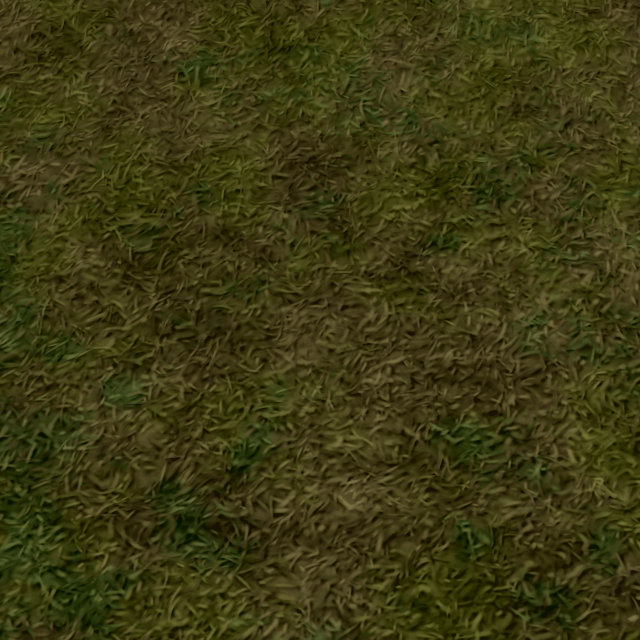
This texture is drawn by a WebGL 2 fragment shader. Its source:

```glsl
#version 300 es
precision highp float;
// Dim, worn lawn seen at a slant: layers of short curved blades with soft shadows
// are laid over dark thatch and bent by a slow warp. The blades carry tone and
// hue; noise then adds dark pockets and tints of brown, olive and green.

#define LAYERS 10
#define BLADE_CELLS 37.0
#define BLADE_WIDTH 0.125
#define LEAN 0.48
#define LEAN_SPREAD 1.6
#define PERSPECTIVE 0.38
#define WARP 0.012
#define EXPOSURE 0.13
#define TONE_RANGE vec3(0.125, 0.122, 0.098)
#define BROWN vec3(0.270, 0.235, 0.104)
#define OLIVE vec3(0.258, 0.260, 0.062)
#define GREEN vec3(0.182, 0.236, 0.070)

uniform vec2 u_resolution;
out vec4 fragColor;

float hash(vec2 p) {
    vec3 q = fract(vec3(p.xyx) * 0.1031);
    q += dot(q, q.yzx + 33.33);
    return fract((q.x + q.y) * q.z);
}

vec4 hash4(vec2 p) {
    vec4 q = fract(vec4(p.xyxy) * vec4(0.1031, 0.1030, 0.0973, 0.1099));
    q += dot(q, q.wzxy + 33.33);
    return fract((q.xxyz + q.yzzw) * q.zywx);
}

float noise(vec2 p) {
    vec2 cell = floor(p), f = fract(p);
    f = f * f * (3.0 - 2.0 * f);
    return mix(mix(hash(cell), hash(cell + vec2(1, 0)), f.x),
               mix(hash(cell + vec2(0, 1)), hash(cell + vec2(1, 1)), f.x), f.y);
}

float fbm(vec2 p) {
    float sum = 0.0, weight = 0.5;
    for (int i = 0; i < 4; i++) {
        sum += weight * noise(p);
        p = mat2(1.6, 1.2, -1.2, 1.6) * p + 17.3;
        weight *= 0.58;
    }
    return sum / 1.056;
}

// Larger cells near the lower edge, smaller toward the top.
vec2 groundPlane(vec2 p) {
    float scale = 1.18 - PERSPECTIVE * p.y;
    return vec2((p.x - 0.5) / scale, -log(scale) / PERSPECTIVE) + 3.0;
}

// Lays one blade over the (tone, hue) pair.
void layBlade(inout vec2 surface, vec2 d, vec4 shape, vec4 look) {
    float spread = shape.z + shape.w - 1.0;
    float angle = LEAN + LEAN_SPREAD * spread;
    vec2 dir = vec2(cos(angle), sin(angle));
    float along = dot(d, dir);
    float halfLength = mix(0.25, 0.85, look.x * look.x);
    float u = along / halfLength;
    float across = dot(d, vec2(-dir.y, dir.x)) + (look.y - 0.5) * 0.6 * along * along;
    float width = BLADE_WIDTH * mix(0.7, 1.4, look.z * look.z);
    float taper = 1.0 - smoothstep(0.2, 1.0, abs(u));
    float body = taper * (1.0 - smoothstep(0.1, 1.35, abs(across) / width));
    float shade = taper * (1.0 - smoothstep(0.1, 1.7, abs(across + 1.5 * width) / width));
    surface.x -= 0.42 * shade;
    float tone = mix(-0.6, 1.3, pow(look.w, 1.3)) + 0.15 * u;
    surface = mix(surface, vec2(tone, shape.w - 0.5), 0.82 * body);
}

vec2 grassSurface(vec2 q) {
    // Thatch between the blades
    vec2 surface = vec2(1.6 * fbm(q * vec2(40.0, 65.0)) - 1.0, 0.0);
    for (int layer = 0; layer < LAYERS; layer++) {
        float id = float(layer);
        vec2 g = q * BLADE_CELLS + vec2(0.37, 0.61) * id;
        vec2 home = floor(g);
        for (int y = -1; y <= 1; y++) {
            for (int x = -1; x <= 1; x++) {
                vec2 cell = home + vec2(x, y);
                vec4 shape = hash4(cell + 157.0 * id);
                vec4 look = hash4(cell + 157.0 * id + 61.7);
                layBlade(surface, g - cell - shape.xy, shape, look);
            }
        }
    }
    return surface;
}

vec3 patchColor(vec2 p, vec2 q, float hue) {
    float dry = fbm(q * vec2(6.0, 8.0) + 5.0) + 0.3 * hue;
    vec3 color = mix(OLIVE, BROWN, smoothstep(0.25, 0.66, dry));
    // Lush growth gathers at the lower left and in small tufts.
    float corner = 1.0 - smoothstep(0.1, 0.65, length(p * vec2(1.0, 0.9)));
    float lush = fbm(q * vec2(10.0, 13.0) + 31.0) + 0.24 * corner - 0.3 * hue;
    return mix(color, GREEN, 0.85 * smoothstep(0.56, 0.86, lush));
}

void main() {
    vec2 p = gl_FragCoord.xy / u_resolution.y;
    vec2 q = groundPlane(p);
    vec2 bend = vec2(noise(q * 26.0), noise(q * 26.0 + 43.0)) - 0.5;
    vec2 surface = grassSurface(q + WARP * bend);
    float contrast = mix(1.15, 0.85, smoothstep(0.1, 1.0, p.y));
    float light = 1.15 * (fbm(q * 8.0 + 71.0) - 0.5);
    float pockets = 1.1 * (fbm(q * vec2(24.0, 32.0) + 13.0) - 0.5);
    float grain = 0.2 * (noise(q * 150.0) - 0.5);
    float tone = contrast * surface.x + light + pockets + grain + EXPOSURE;
    vec3 color = patchColor(p, q, surface.y) + TONE_RANGE * clamp(tone, -1.4, 1.7);
    fragColor = vec4(max(color, 0.0), 1.0);
}
```
